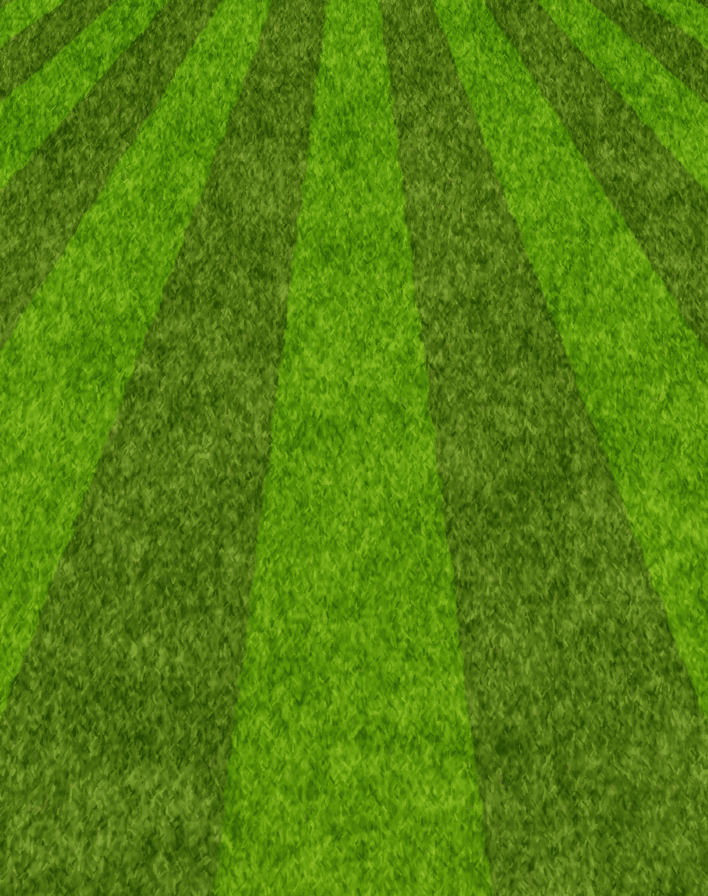
This texture is drawn by a Shadertoy shader. Its source:

```glsl
// A mown lawn: light and dark stripes fan out from a far vanishing point.
// Stripes come from one perspective ratio; the turf is layered jittered
// blades over value noise, shrinking with distance.

#define STRIPE_FAR 0.0583     // stripe width at the top edge
#define STRIPE_SPREAD 0.254   // widening from top to bottom
#define CENTRE_SHIFT -0.0013  // offset of the middle stripe
#define EDGE_SOFT 0.0022      // softness of stripe borders
#define EDGE_ROUGH 0.007      // raggedness of stripe borders
#define GRASS_SCALE 100.0     // blade cells per canvas height
#define DEPTH_SHRINK 0.33     // how much finer the far grass is
#define BLADE_CONTRAST 0.92
#define GRAIN_CONTRAST 1.5
#define PATCH_CONTRAST 0.75

float hash(vec2 p) {
    vec3 q = fract(p.xyx * 0.1031);
    q += dot(q, q.yzx + 33.33);
    return fract((q.x + q.y) * q.z);
}

float valueNoise(vec2 p) {
    vec2 cell = floor(p), f = fract(p);
    f = f * f * (3.0 - 2.0 * f);
    float low = mix(hash(cell), hash(cell + vec2(1, 0)), f.x);
    float high = mix(hash(cell + vec2(0, 1)), hash(cell + vec2(1, 1)), f.x);
    return mix(low, high, f.y);
}

float segmentDistance(vec2 p, vec2 halfAxis) {
    float along = clamp(dot(p, halfAxis) / dot(halfAxis, halfAxis), -1.0, 1.0);
    return length(p - halfAxis * along);
}

// Paint one leaning blade per cell, each with its own shade, over the tone.
float paintBlades(vec2 p, float tone) {
    vec2 home = floor(p);
    for (int y = -1; y <= 1; y++) {
        for (int x = -1; x <= 1; x++) {
            vec2 cell = home + vec2(x, y);
            vec2 root = cell + vec2(hash(cell + 17.0), hash(cell + 53.0));
            float lean = 1.5 * (hash(cell + 91.0) - 0.5);
            vec2 halfAxis = 0.55 * vec2(sin(lean), cos(lean));
            float d = segmentDistance(p - root, halfAxis);
            float shade = 2.6 * hash(cell + 131.0) - 1.3;
            tone = mix(tone, shade, 0.85 * (1.0 - smoothstep(0.09, 0.34, d)));
        }
    }
    return tone;
}

vec3 shadeRamp(vec3 low, vec3 mid, vec3 high, float tone) {
    return tone < 0.0 ? mix(mid, low, -tone) : mix(mid, high, tone);
}

void mainImage(out vec4 fragColor, in vec2 fragCoord) {
    vec2 p = fragCoord / iResolution.y;
    float centre = 0.5 * iResolution.x / iResolution.y + CENTRE_SHIFT;

    // Turf coordinates shrink evenly towards the top
    float nearness = 1.0 - DEPTH_SHRINK * p.y;
    vec2 turf = vec2((p.x - centre) / nearness, -log(nearness) / DEPTH_SHRINK);
    vec2 g = turf * GRASS_SCALE + 300.0;

    // Mowing stripes
    float stripeWidth = STRIPE_FAR + STRIPE_SPREAD * (1.0 - p.y);
    float stripe = (p.x - centre) / stripeWidth;
    float edge = (0.5 - abs(mod(stripe + 1.0, 2.0) - 1.0)) * stripeWidth;
    edge += EDGE_ROUGH * nearness * (valueNoise(g * vec2(0.8, 0.6)) - 0.5);
    float lit = smoothstep(-EDGE_SOFT, EDGE_SOFT, edge);
    float seam = exp(-abs(edge + 0.002) / 0.003);

    // Blades and fine grain
    float blades = paintBlades(g, 0.0);
    blades = paintBlades(g * 1.63 + 71.0, blades * 0.8);
    float grain = valueNoise(g * vec2(2.3, 1.7) + 40.0) - 0.5;
    grain += 0.7 * (valueNoise(g * vec2(0.9, 0.6)) - 0.5);

    // Broad patches, stretched sideways
    float patches = valueNoise(turf * vec2(9.0, 17.0) + 60.0) - 0.5;
    patches += 0.7 * (valueNoise(turf * vec2(23.0, 38.0) + 90.0) - 0.5);

    float tone = BLADE_CONTRAST * blades + GRAIN_CONTRAST * grain;
    tone += PATCH_CONTRAST * patches - 0.3 * seam;
    tone -= 0.22 * (1.0 - lit) * smoothstep(0.5, 1.0, p.y);
    tone = clamp(tone, -1.7, 1.6);

    // Colours of the two mowing directions
    vec3 bright = shadeRamp(vec3(0.26, 0.47, 0.025), vec3(0.35, 0.58, 0.03),
                            vec3(0.46, 0.67, 0.09), tone);
    vec3 dark = shadeRamp(vec3(0.22, 0.36, 0.03), vec3(0.32, 0.46, 0.07),
                          vec3(0.43, 0.57, 0.15), tone);
    vec3 colour = mix(dark, bright, lit);

    // Warmer in front, with a few dry straws
    colour.r += 0.025 * lit * (0.5 - p.y);
    float straw = smoothstep(0.86, 0.96, valueNoise(g * vec2(1.1, 0.8) + 200.0));
    colour += straw * vec3(0.07, 0.04, 0.05);

    fragColor = vec4(clamp(colour, 0.0, 1.0), 1.0);
}
```
